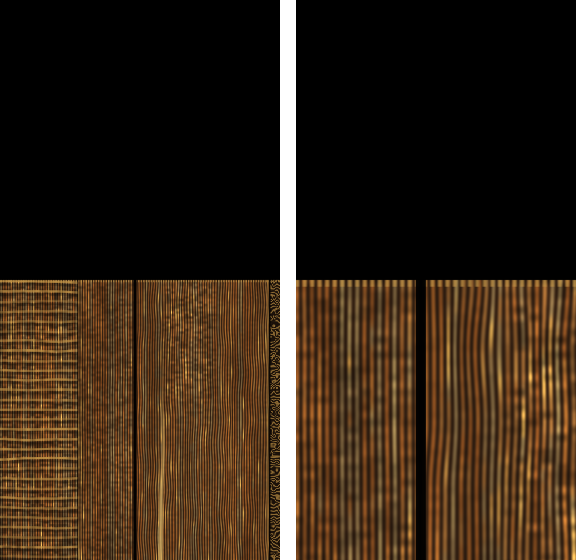
Left: the whole. Right: its middle third, enlarged.
A Shadertoy shader for this texture:

```glsl
const float TAU = 6.2831853;
const float WOOD_TOP = 0.5;       // wood fills the canvas below this height
const float GRAIN_COUNT = 112.0;  // vertical grain lines across
const float BAND_COUNT = 28.5;    // horizontal ridges down the left board
const float BAND_PHASE = 0.2;
const float WEAVE_COUNT = 112.0;  // fine cross ripples down the wood
const float LEFT_SEAM = 0.278;
const float MAIN_SEAM = 0.482;
const float RIGHT_SEAM = 0.963;
const float STREAK_X = 0.578;

const vec3 GROOVE = vec3(0.20, 0.125, 0.07);
const vec3 BROWN = vec3(0.53, 0.35, 0.17);
const vec3 RUST = vec3(0.54, 0.29, 0.11);
const vec3 GREY = vec3(0.46, 0.39, 0.26);
const vec3 GOLD = vec3(0.75, 0.57, 0.27);
const vec3 PALE = vec3(0.90, 0.74, 0.42);

float hash(vec2 p) {
    return fract(sin(dot(p, vec2(127.1, 311.7))) * 43758.5453);
}

float noise(vec2 p) {
    vec2 i = floor(p), f = fract(p);
    f = f * f * (3.0 - 2.0 * f);
    return mix(mix(hash(i), hash(i + vec2(1, 0)), f.x),
               mix(hash(i + vec2(0, 1)), hash(i + vec2(1, 1)), f.x), f.y);
}

float wave(float t) {
    return 0.5 - 0.5 * cos(TAU * t);
}

float seam(float x, float center, float halfWidth, float aa) {
    return 1.0 - smoothstep(halfWidth - aa, halfWidth + aa, abs(x - center));
}

// Vertical grain: every line has its own tint, worn along its length
vec3 grain(vec2 p, float rightBoard) {
    float bend = (noise(p * vec2(20.0, 12.0)) - 0.5) * mix(0.15, 0.8, rightBoard);
    float x = p.x * GRAIN_COUNT + bend;
    float id = floor(x);
    float wear = noise(vec2(id * 7.3, p.y * 18.0));
    float tint = hash(vec2(id, 3.0)) + 0.5 * (noise(vec2(id * 3.7, p.y * 30.0)) - 0.5);

    float greyBoard = smoothstep(0.29, 0.33, p.x) * (1.0 - rightBoard);
    vec3 crest = mix(BROWN, GOLD, smoothstep(0.5, 0.95, wear));
    crest = mix(crest, RUST, smoothstep(0.45, 0.8, tint) * 0.75);
    crest = mix(crest, GREY, (1.0 - smoothstep(0.15, 0.35, tint - 0.25 * greyBoard)) * 0.75);
    return mix(GROOVE, crest, wave(x) * (0.85 + 0.35 * wear));
}

// Thin, nearly level gold ridges with a shadow beside each one
vec3 addBands(vec3 color, vec2 p, float mask) {
    float y = p.y * BAND_COUNT + BAND_PHASE;
    y += (noise(p * vec2(10.0, BAND_COUNT * 0.5)) - 0.5) * 0.22;
    float id = floor(y);
    float strength = mix(0.4, 0.95, hash(vec2(id, 9.0)));
    strength *= 0.5 + 0.6 * noise(vec2(p.x * 60.0, id * 5.1));
    float ridge = smoothstep(0.72, 1.0, wave(y));
    float shadow = smoothstep(0.6, 1.0, wave(y + 0.3));
    color *= 1.0 - 0.3 * shadow * mask;
    return mix(color, GOLD, ridge * strength * mask);
}

void mainImage(out vec4 fragColor, in vec2 fragCoord) {
    vec2 uv = fragCoord / iResolution.xy;
    vec2 p = vec2(uv.x, uv.y / WOOD_TOP);
    vec2 aa = 0.75 / (iResolution.xy * vec2(1.0, WOOD_TOP));

    float leftBoard = 1.0 - smoothstep(LEFT_SEAM - aa.x, LEFT_SEAM + aa.x, p.x);
    float rightBoard = smoothstep(MAIN_SEAM - aa.x, MAIN_SEAM + aa.x, p.x);
    float edgeStrip = smoothstep(RIGHT_SEAM - aa.x, RIGHT_SEAM + aa.x, p.x);
    vec3 color = grain(p, rightBoard);

    // Broken cross weave, strongest on the left and in a patch on the right board
    float patchMask = smoothstep(0.57, 0.61, p.x) * (1.0 - smoothstep(0.74, 0.79, p.x));
    patchMask *= smoothstep(0.35, 0.8, p.y) * rightBoard;
    float weave = noise(vec2(p.x * 60.0, p.y * WEAVE_COUNT)) - 0.5;
    float weaveAmount = mix(0.45 + 0.25 * leftBoard, 0.15 + 0.5 * patchMask, rightBoard);
    color *= 1.0 + weave * weaveAmount;
    color *= 0.86 + 0.28 * noise(p * vec2(24.0, 3.0));
    color = addBands(color, p, leftBoard);

    // Pale streak widening toward the bottom
    float streakX = STREAK_X + 0.012 * (noise(vec2(p.y * 5.0, 2.0)) - 0.5);
    float streak = seam(p.x, streakX, mix(0.008, 0.002, p.y), 0.004);
    color = mix(color, PALE, streak * (1.0 - smoothstep(0.1, 0.85, p.y)) * 0.65);

    // Dark, curled strip along the right edge
    float curl = wave(p.y * 75.0 + 2.5 * noise(p * vec2(90.0, 60.0)));
    color = mix(color, mix(GROOVE * 0.5, GOLD, curl * curl * 0.7), edgeStrip);

    // Lit board edges, then seams
    color = mix(color, GOLD, 0.4 * seam(p.x, RIGHT_SEAM - 0.007, 0.003, aa.x));
    float rim = smoothstep(0.992 - aa.y, 0.992 + aa.y, p.y);
    color = mix(color, GOLD, rim * wave(p.x * GRAIN_COUNT) * 0.7);
    color *= 1.0 - 0.6 * seam(p.x, LEFT_SEAM, 0.002, aa.x);
    color *= 1.0 - 0.97 * seam(p.x, MAIN_SEAM, 0.006, aa.x);
    color *= 1.0 - 0.9 * seam(p.x, RIGHT_SEAM, 0.003, aa.x);

    // Empty black above the wood
    color *= 1.0 - smoothstep(1.0 - aa.y, 1.0 + aa.y, p.y);
    fragColor = vec4(clamp(color, 0.0, 1.0), 1.0);
}
```
